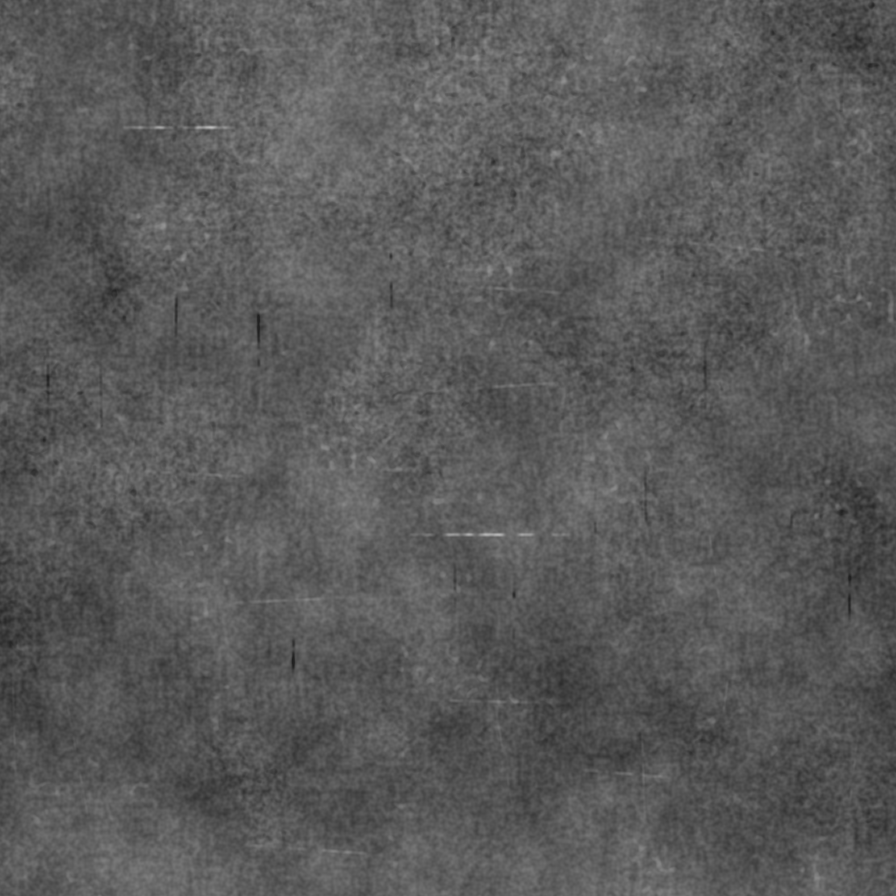
Reproduce this texture procedurally as a Shadertoy shader.

```glsl
// Worn dark grey metal plate with cloudy stains, fine grain and broken scratches.

vec2 hash2(vec2 p) {
    vec3 q = fract(p.xyx * vec3(0.1031, 0.1030, 0.0973));
    q += dot(q, q.yzx + 33.33);
    return fract((q.xx + q.yz) * q.zy);
}

vec2 gradientAt(vec2 cell) {
    float angle = 6.2832 * hash2(cell + 71.0).x;
    return vec2(cos(angle), sin(angle));
}

float gradientNoise(vec2 p) {
    vec2 i = floor(p), f = fract(p);
    vec2 u = f * f * f * (f * (f * 6.0 - 15.0) + 10.0);
    vec2 e = vec2(1.0, 0.0);
    float bottom = mix(dot(gradientAt(i), f), dot(gradientAt(i + e), f - e), u.x);
    float top = mix(dot(gradientAt(i + e.yx), f - e.yx), dot(gradientAt(i + 1.0), f - 1.0), u.x);
    return mix(bottom, top, u.y);
}

float fbm(vec2 p) {
    float sum = 0.0, amplitude = 0.5;
    for (int i = 0; i < 5; i++) {
        sum += amplitude * gradientNoise(p);
        p = mat2(1.6, 1.2, -1.2, 1.6) * p + 17.3;
        amplitude *= 0.6;
    }
    return sum;
}

// Soft line around a centre, tapered at its ends and broken along its length
float scratch(vec2 p, vec2 center, float angle, float halfLength, float width, float seed) {
    float c = cos(angle), s = sin(angle);
    vec2 q = mat2(c, -s, s, c) * (p - center);
    float line = 1.0 - smoothstep(0.0, width, abs(q.y));
    float taper = 1.0 - smoothstep(0.3 * halfLength, halfLength, abs(q.x));
    float gaps = smoothstep(-0.4, 0.3, gradientNoise(vec2(q.x * 80.0, seed * 5.0 + 0.4)));
    return line * taper * gaps;
}

void mainImage(out vec4 fragColor, in vec2 fragCoord) {
    vec2 uv = fragCoord / iResolution.xy;
    vec2 p = fragCoord / iResolution.y;

    // Broad shading: paler upper middle, dark lower band, pale bottom rim
    float grey = 0.328 + 0.05 * smoothstep(0.2, 0.7, uv.y);
    grey += 0.06 * (1.0 - smoothstep(0.0, 0.13, uv.y + 0.1 * fbm(p * 6.0)));
    grey -= 0.05 * smoothstep(0.25, 0.55, abs(uv.x - 0.5));

    // Cloudy stains
    grey += 0.16 * fbm(p * 4.0 + 3.0) + 0.13 * fbm(p * 14.0 + 40.0);

    // Fine grain, rougher in worn patches of the upper half
    float wear = smoothstep(-0.1, 0.25, fbm(p * 4.5 + 21.0) + 0.35 * (uv.y - 0.5));
    float grain = gradientNoise(p * 125.0) + 0.75 * gradientNoise(p * 215.0 + 9.0);
    grey += grain * mix(0.075, 0.11, wear);
    grey += gradientNoise(p * 60.0 + 5.0) * mix(0.03, 0.06, wear);

    // Dark pits and pale flecks gathered in loose groups
    float groups = smoothstep(-0.05, 0.3, fbm(p * 7.0 + 63.0));
    grey -= 0.08 * wear * smoothstep(0.28, 0.55, gradientNoise(p * 90.0 + 31.0));
    grey += 0.12 * groups * smoothstep(0.15, 0.55, gradientNoise(p * 85.0 + 77.0));

    // Brushed fibres, mostly vertical, wandering and fading in and out
    vec2 bent = p + 0.012 * vec2(gradientNoise(p * 9.0), gradientNoise(p * 9.0 + 30.0));
    float brushed = smoothstep(-0.3, 0.3, gradientNoise(p * 6.0 + 12.0));
    grey += 0.05 * brushed * gradientNoise(bent * vec2(150.0, 22.0));
    grey += 0.03 * (1.0 - brushed) * gradientNoise(bent * vec2(18.0, 140.0) + 50.0);

    // Pale scratches, nearly level, with a few bright ones
    for (int i = 0; i < 11; i++) {
        float k = float(i);
        vec2 a = hash2(vec2(k, 3.0)), b = hash2(vec2(k, 8.0));
        vec2 center = vec2(0.1 + 0.75 * a.x, (k + 0.3 + 0.6 * a.y) / 11.5);
        float bright = i % 5 == 4 ? 0.3 : 0.1;
        grey += bright * scratch(p, center, 0.26 * (b.x - 0.5) * (0.3 - bright) * 4.0,
                                 0.07 + 0.05 * b.y, 0.0032, k);
    }

    // Short dark vertical nicks
    for (int i = 0; i < 13; i++) {
        float k = float(i);
        vec2 a = hash2(vec2(k, 15.0)), b = hash2(vec2(k, 27.0));
        vec2 center = vec2((k + 0.2 + 0.6 * a.x) / 13.0, 0.1 + 0.68 * a.y);
        grey -= (0.09 + 0.15 * b.x * b.x) * scratch(p, center, 1.57 + 0.04 * (b.y - 0.5),
                                                 0.025 + 0.04 * b.y, 0.003, k + 20.0);
    }

    // Long faint hairlines, steep and leaning
    for (int i = 0; i < 9; i++) {
        float k = float(i);
        vec2 a = hash2(vec2(k, 41.0)), b = hash2(vec2(k, 53.0));
        grey += 0.05 * scratch(p, vec2(a.x, 0.08 + 0.5 * a.y), 1.57 + 0.5 * (b.x - 0.5),
                               0.05 + 0.07 * b.y, 0.0025, k + 40.0);
    }

    fragColor = vec4(vec3(clamp(grey, 0.13, 0.8)), 1.0);
}
```
